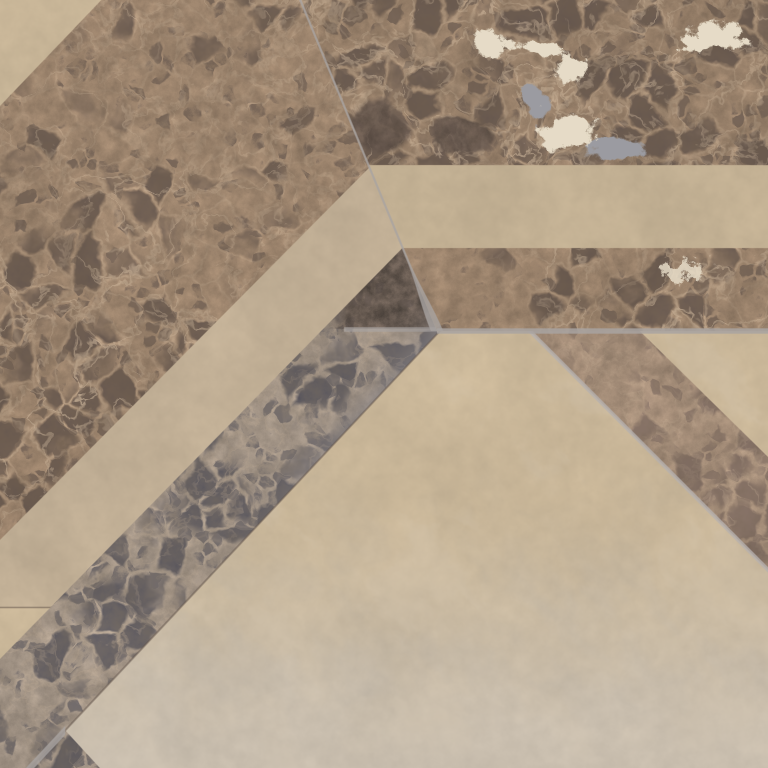
Write a Shadertoy shader that draws this texture.

```glsl
// Inlaid marble floor: cream slabs framed by bands of brecciated brown stone.
// Signed line distances lay out the pieces; gradient noise and warped
// Voronoi cells supply mottling, clasts and veins.

const vec3 CREAM = vec3(.785, .712, .595), PALE = vec3(.785, .742, .68);
const vec3 BROWN = vec3(.61, .515, .425), UMBER = vec3(.375, .32, .285);
const vec3 SLATE = vec3(.34, .325, .34), TAUPE = vec3(.625, .57, .515);
const vec3 VEIN = vec3(.765, .68, .58), WHITE = vec3(.9, .86, .78);
const vec3 GROUT = vec3(.66, .64, .63);
const vec2 SEAM_TOP = vec2(.391, 1), JOINT = vec2(.569), FOOT = vec2(.085, .049);
const float BAND_TOP = .785, BAND_LOW = .677;
const float CELLS = 24., WARP = .026, SOFT = .0011;

vec2 hash2(vec2 p) {
  vec3 q = fract(p.xyx * vec3(.1031, .103, .0973));
  q += dot(q, q.yzx + 33.33);
  return fract((q.xx + q.yz) * q.zy);
}

float corner(vec2 i, vec2 f, vec2 o) { return dot(hash2(i + o) * 2. - 1., f - o); }

float gradNoise(vec2 p) {
  vec2 i = floor(p), f = p - i, u = f * f * (3. - 2. * f), o = vec2(1, 0);
  return mix(mix(corner(i, f, o.yy), corner(i, f, o), u.x),
             mix(corner(i, f, o.yx), corner(i, f, o.xx), u.x), u.y);
}

float fbm(vec2 p) {
  float sum = 0., amp = .8;
  for (int i = 0; i < 5; i++) {
    sum += amp * gradNoise(p);
    p = mat2(1.6, 1.2, -1.2, 1.6) * p + 7.3;
    amp *= .55;
  }
  return sum;
}

// x: gap between the two nearest sites, y: random value of the cell
vec2 cells(vec2 p) {
  vec2 near = vec2(9);
  float rnd = 0.;
  for (int k = 0; k < 9; k++) {
    vec2 c = floor(p) + vec2(k % 3 - 1, k / 3 - 1);
    float d = length(c + hash2(c) - p);
    if (d < near.x) { near = vec2(d, near.x); rnd = hash2(c + 19.7).x; }
    else near.y = min(near.y, d);
  }
  return vec2(near.y - near.x, rnd);
}

float cover(float d) {
  float w = max(SOFT, .75 / iResolution.y);
  return smoothstep(-w, w, d);
}
float stroke(float d, float halfWidth) { return cover(halfWidth - abs(d)); }

// Signed distance to a line, positive on the left of a -> b
float side(vec2 p, vec2 a, vec2 b) {
  vec2 d = normalize(b - a);
  return dot(p - a, vec2(-d.y, d.x));
}

float blob(vec2 p, float x, float y, float rx, float ry) {
  p = (p - vec2(x, y)) / vec2(rx, ry);
  return exp(-dot(p, p));
}

struct Grain { vec2 big, small; float mottle, fine, vein; };

vec3 stone(Grain g, vec3 dark, vec3 mid, float amount, float veining) {
  float big = smoothstep(.03, .25, g.big.x) * smoothstep(-.15, .2, amount - g.big.y + .7 * g.mottle);
  float small = smoothstep(.05, .3, g.small.x) * smoothstep(-.1, .2, amount * .8 - g.small.y + .5 * g.fine);
  vec3 col = mix(mid, dark, max(big, small * .75) * (.8 + .5 * g.fine));
  float lines = max(g.vein, .6 - .6 * smoothstep(0., .12, g.big.x));
  col = mix(col, VEIN, clamp(lines * veining * (.7 + g.mottle), 0., 1.));
  return col * (1. + .22 * g.fine + .12 * g.mottle);
}

void mainImage(out vec4 fragColor, in vec2 fragCoord) {
  vec2 p = fragCoord / iResolution.xy;

  // Shared grain
  vec2 q = p + WARP * vec2(fbm(p * 13.), fbm(p * 13. + 41.));
  Grain g = Grain(cells(q * CELLS), cells(q * CELLS * 2.3 + 5.), fbm(q * 9.), fbm(p * 55.), 0.);
  g.vein = 1. - smoothstep(0., .075, abs(fbm(q * 17. + 11.)));
  float streak = fbm(vec2(q.x - q.y, q.x + q.y) * vec2(5, 8));
  float cloud = 1. + .055 * g.mottle + .045 * streak + .035 * g.fine;

  // Layout lines
  float seam = side(p, SEAM_TOP, JOINT);
  float creamTop = side(p, vec2(0, .297), vec2(.482, .783));
  float creamLow = side(p, vec2(0, .142), vec2(.523, .676));
  float darkLow = side(p, FOOT, JOINT - vec2(0, .004));
  float rightTop = side(p, vec2(.833, JOINT.y), vec2(1, .405));
  float rightLow = side(p, vec2(.69, JOINT.y), vec2(1, .258));

  // Large cream slab, paler below, with the right strip and foot tile
  vec3 col = mix(PALE, CREAM, smoothstep(0., .38, p.y + .15 * streak)) * cloud;
  col = mix(col, PALE * 1.03, .35 * smoothstep(.05, .35, streak) * (1. - p.y));
  vec3 strip = stone(g, vec3(.47, .4, .36), vec3(.635, .545, .465), .28 + .3 * smoothstep(.85, 1., p.x), .22);
  col = mix(col, strip, cover(rightLow) * cover(-rightTop));
  col = mix(col, GROUT * 1.08, .8 * stroke(rightLow, .0025));
  col = mix(col, stone(g, SLATE, TAUPE, .6, .2), cover(-side(p, FOOT, vec2(.13, 0))) * cover(-darkLow));

  // Level bands right of the seam
  vec3 level = stone(g, UMBER, BROWN * .97, .48, .55);
  float clast = blob(q, .49, .832, .04, .035) + blob(q, .6, .825, .04, .022);
  level = mix(level, UMBER * (1. + .3 * g.fine), .85 * smoothstep(.35, .6, clast));
  float grey = blob(q, .7, .865, .021, .024) + blob(q, .8, .803, .045, .016);
  level = mix(level, GROUT * vec3(.92, .95, 1), smoothstep(.4, .55, grey + .3 * g.fine));
  float white = blob(q, .745, .915, .03, .018) + blob(q, .745, .828, .033, .028)
    + blob(q, .93, .955, .05, .024) + blob(q, .64, .945, .025, .018) + blob(q, .7, .94, .025, .009);
  level = mix(level, WHITE, smoothstep(.42, .6, white + .7 * g.fine + .2 * g.mottle));
  float broken = smoothstep(.66, .73, p.x);
  vec3 lower = stone(g, UMBER, BROWN, mix(.12, .38, broken), mix(.1, .6, broken));
  float flecks = blob(q, .89, .645, .05, .035) * (.7 + 1.4 * g.fine);
  lower = mix(lower, WHITE, .85 * smoothstep(.5, .7, flecks));
  level = mix(lower, level, cover(p.y - BAND_TOP));
  level = mix(level, CREAM * .97 * cloud, cover(p.y - BAND_LOW) * cover(BAND_TOP - p.y));
  col = mix(col, level, cover(p.y - JOINT.y) * cover(seam));

  // Diagonal bands left of the seam
  float dense = blob(p, .28, .35, .075, .055) + blob(p, .4, .5, .06, .03) + blob(p, .12, .22, .05, .04);
  vec3 diag = stone(g, SLATE, TAUPE, .3 + .65 * dense, .25);
  diag = mix(diag, UMBER * (.85 + .7 * g.fine), .75 * cover(p.y - .572) * smoothstep(.42, .46, p.x));
  diag = mix(diag, GROUT, .7 * stroke(p.y - .571, .003) * cover(p.x - .448));
  diag = mix(diag, vec3(.5, .49, .51), .6 * exp(-abs(darkLow) * 55.) * smoothstep(.25, .5, p.x));
  vec3 slab = mix(vec3(.755, .685, .585), CREAM, cover(.209 - p.y)) * cloud;
  slab = mix(slab, UMBER, .5 * stroke(p.y - .209, .001));
  diag = mix(diag, slab, cover(creamLow));
  float rough = blob(p, .06, .47, .24, .19);
  diag = mix(diag, stone(g, UMBER, BROWN, .22 + .38 * rough, .38 + .3 * rough), cover(creamTop));
  diag = mix(diag, CREAM * cloud, cover(side(p, vec2(0, .862), vec2(.132, 1))));
  col = mix(col, diag, cover(-seam) * cover(darkLow));

  // Joints
  float above = cover(p.y - JOINT.y);
  col = mix(col, UMBER, .5 * stroke(darkLow, .0012) * (1. - above));
  col = mix(col, GROUT, .8 * stroke(darkLow, .004) * cover(FOOT.x - p.x));
  col = mix(col, GROUT, .8 * stroke(seam, .0014 + .006 * smoothstep(.66, .57, p.y)) * above);
  col = mix(col, GROUT, .85 * stroke(p.y - JOINT.y, .0035) * cover(p.x - JOINT.x));
  fragColor = vec4(col, 1);
}
```
